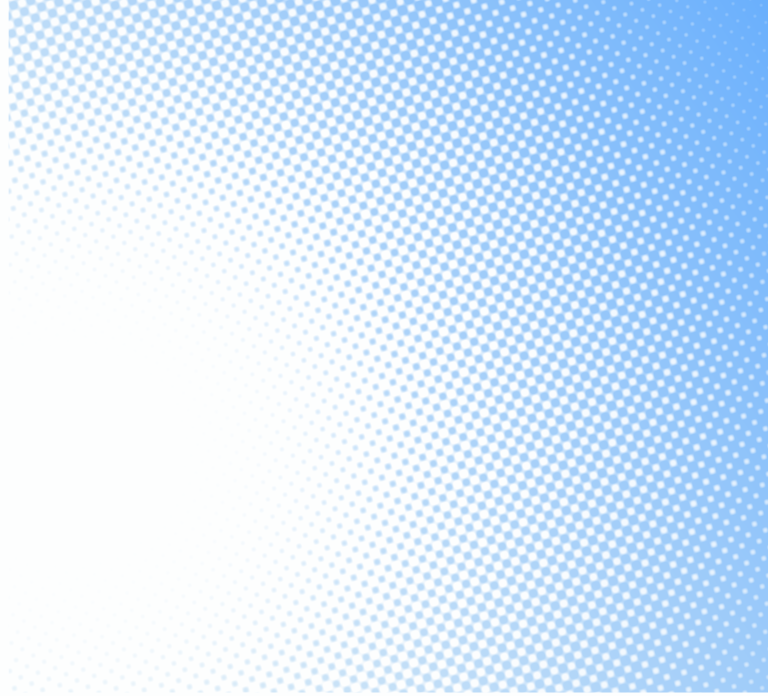
Give the GLSL for this background, as a Shadertoy shader.

```glsl
// A blue halftone screen on white paper: dots grow away from a pale centre,
// touch as a checkerboard, then close up until only white pinholes remain.
// A rotated cosine lattice is cut by a radial tone; the ink deepens up and right.

#define SPACING 0.0181
#define SCREEN_ANGLE -0.52
#define LATTICE_ORIGIN vec2(0.6006, 0.6595)
#define PALE_CENTRE vec2(0.10, 0.35)
#define TONE_START 0.17
#define TONE_END 1.15
#define DOT_SOFTNESS 0.21
#define GROUND_TINT 0.22
#define MARGIN vec2(0.0125, 0.005)
#define PAPER vec3(0.992, 0.996, 0.997)
#define PALE_INK vec3(0.85, 0.92, 0.965)
#define DEEP_INK vec3(0.40, 0.68, 0.99)

const float TAU = 6.2831853;

mat2 rotation(float angle) {
    float c = cos(angle), s = sin(angle);
    return mat2(c, -s, s, c);
}

// Height of the dot lattice: 1 at dot centres, 0 at pinhole centres
float dotLattice(vec2 p) {
    vec2 cell = rotation(SCREEN_ANGLE) * (p - LATTICE_ORIGIN) / SPACING;
    vec2 wave = cos(TAU * cell);
    return 0.5 + 0.25 * (wave.x + wave.y);
}

void mainImage(out vec4 fragColor, in vec2 fragCoord) {
    float pixel = 1.0 / iResolution.y;
    vec2 p = fragCoord * pixel;

    // Radial tone gives the share of each cell covered with ink
    float radius = length((p - PALE_CENTRE) * vec2(0.92, 1.0));
    float coverage = smoothstep(TONE_START, TONE_END, radius);

    // Convert area coverage to a cut through the cosine lattice,
    // overshooting slightly so that the solid end closes up
    float cut = coverage + 0.09 * sin(TAU * coverage);
    cut = mix(-0.04, 1.12, cut);
    float blur = DOT_SOFTNESS + 0.9 * pixel / SPACING;
    float dots = smoothstep(-blur, blur, dotLattice(p) - 1.0 + cut);

    // Ink strength rises to the upper right and fades out near the centre
    float strength = clamp(dot(p, vec2(0.61, 0.41)) - 0.11, 0.0, 1.0);
    vec3 ink = mix(PALE_INK, DEEP_INK, pow(strength, 1.2));
    ink = mix(PAPER, ink, smoothstep(0.12, 0.48, radius));

    // Ink bleeds into the ground where the dots crowd together
    dots = mix(dots, 1.0, GROUND_TINT * smoothstep(0.3, 1.0, coverage));

    // Bare paper along the left and bottom edges
    vec2 inside = smoothstep(MARGIN - pixel, MARGIN + pixel, p);
    fragColor = vec4(mix(PAPER, ink, dots * inside.x * inside.y), 1.0);
}
```
